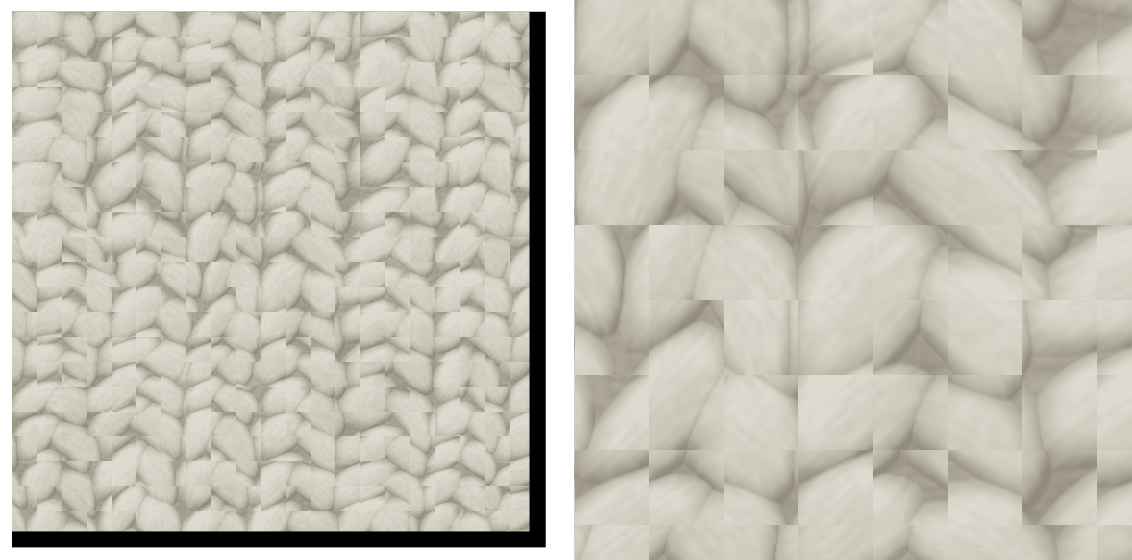
Left, the full canvas; right, a detail of the centre.
A Shadertoy shader for this texture:

```glsl
// Chunky cream wool knit in patched square tiles, framed by a white margin and a black drop edge.

// Layout, in fractions of the canvas
const vec2 PANEL_MIN = vec2(0.0215, 0.0510);
const vec2 PANEL_MAX = vec2(0.9490, 0.9790);
const vec2 DROP_MIN = vec2(0.0215, 0.0225);
const vec2 DROP_MAX = vec2(0.9780, 0.9790);

// Knit, in units of one column width
const float COLUMNS = 6.37;
const float FIRST_APEX = 0.097;
const float ROW_PITCH = 0.51;
const float STRAND_LENGTH = 0.39;
const float STRAND_WIDTH = 0.235;
const float SLANT = 0.72;
const float LEAN = 0.35;
const float WAVER = 0.34;

// Patchwork
const float TILES = 20.8;
const float TILE_SHIFT = 0.15;
const float TILE_TINT = 0.10;

// Wool ramp, dark to light
const vec3 DEEP = vec3(0.57, 0.55, 0.49);
const vec3 SHADE = vec3(0.70, 0.68, 0.62);
const vec3 WOOL = vec3(0.78, 0.77, 0.72);
const vec3 LIGHT = vec3(0.865, 0.855, 0.81);
const vec2 LIGHT_DIR = vec2(-0.45, 0.89);

float hash(vec2 p) {
    vec3 q = fract(vec3(p.xyx) * 0.1031);
    q += dot(q, q.yzx + 33.33);
    return fract((q.x + q.y) * q.z);
}

vec2 hash2(vec2 p) {
    return vec2(hash(p + 17.3), hash(p + 71.9));
}

float noise(vec2 p) {
    vec2 i = floor(p), f = fract(p);
    f = f * f * (3.0 - 2.0 * f);
    return mix(mix(hash(i), hash(i + vec2(1, 0)), f.x),
               mix(hash(i + vec2(0, 1)), hash(i + vec2(1, 1)), f.x), f.y);
}

// Topmost strand: height, position along and across it, side (-1 left, 1 right)
vec4 knit(vec2 p) {
    vec4 top = vec4(0.0, p, 0.0);
    float column0 = round(p.x);
    for (int c = -1; c <= 1; c++) {
        float column = column0 + float(c);
        float phase = ROW_PITCH * hash(vec2(column, 5.0));
        float row0 = round((p.y - phase) / ROW_PITCH);
        for (int r = -1; r <= 1; r++)
        for (int s = 0; s < 2; s++) {
            float side = float(2 * s - 1);
            float row = row0 + float(r);
            vec2 id = vec2(column * 2.0 + float(s), row) + 50.0;
            vec2 jitter = hash2(id) - 0.5;
            vec2 center = vec2(column + side * 0.24, row * ROW_PITCH + phase - 0.04 * side);
            vec2 d = p - center - jitter * 0.07;
            float angle = -side * (SLANT + 0.25 * (hash(id + 9.0) - 0.5));
            vec2 axis = vec2(cos(angle), sin(angle));
            float along = dot(d, axis);
            float across = dot(d, vec2(-axis.y, axis.x));
            across += (s == 1 ? 0.75 : 0.2) * along * along;
            vec2 e = vec2(along / STRAND_LENGTH, across / STRAND_WIDTH) * (1.0 + 0.16 * jitter.yx);
            // The right end of every strand rides over its neighbour
            float height = (1.0 - dot(e, e)) * (1.0 + 0.28 * e.x);
            if (dot(e, e) < 1.0 && height > top.x)
                top = vec4(height, along, across, side);
        }
    }
    return top;
}

vec3 woolRamp(float t) {
    t = clamp(t, 0.0, 1.0) * 3.0;
    vec3 color = mix(DEEP, SHADE, min(t, 1.0));
    color = mix(color, WOOL, clamp(t - 1.0, 0.0, 1.0));
    return mix(color, LIGHT, clamp(t - 2.0, 0.0, 1.0));
}

vec3 woolColor(vec2 q) {
    // Wavering columns, cut into slightly misaligned tiles
    vec2 p = vec2(q.x - FIRST_APEX, q.y) * COLUMNS;
    p.x -= LEAN * (q.y - 0.35) * q.x;
    p += WAVER * (vec2(noise(p * 0.7 + 3.0), noise(p * 0.8 + 40.0)) - 0.5);
    vec2 tile = floor(vec2(q.x, 1.0 - q.y) * TILES);
    p += TILE_SHIFT * (hash2(tile) - 0.5);

    // Soft light from the upper left
    vec4 strand = knit(p);
    float stepSize = 0.025;
    float facing = (strand.x - knit(p + LIGHT_DIR * stepSize).x) / stepSize;
    float tone = 0.18 + 0.68 * smoothstep(-0.1, 0.7, strand.x);
    tone += 0.028 * clamp(facing, -7.0, 7.0) - 0.03 * strand.w;

    // Fibres, mottling and tile tint
    tone += 0.13 * (noise(strand.yz * vec2(9.0, 42.0) + floor(p) * 7.0) - 0.5);
    tone += 0.10 * (noise(p * 26.0) - 0.5) + 0.14 * (noise(p * 2.3 + 8.0) - 0.5);
    tone += TILE_TINT * (hash(tile + 200.0) - 0.5);
    return woolRamp(tone);
}

float boxMask(vec2 uv, vec2 lo, vec2 hi, vec2 pixel) {
    vec2 m = clamp(min(uv - lo, hi - uv) / pixel + 0.5, 0.0, 1.0);
    return m.x * m.y;
}

void mainImage(out vec4 fragColor, in vec2 fragCoord) {
    vec2 uv = fragCoord / iResolution.xy;
    vec2 pixel = 1.0 / iResolution.xy;
    vec3 color = mix(vec3(1.0), vec3(0.0), boxMask(uv, DROP_MIN, DROP_MAX, pixel));
    vec3 wool = woolColor((uv - PANEL_MIN) / (PANEL_MAX - PANEL_MIN));
    color = mix(color, wool, boxMask(uv, PANEL_MIN, PANEL_MAX, pixel));
    fragColor = vec4(color, 1.0);
}
```
